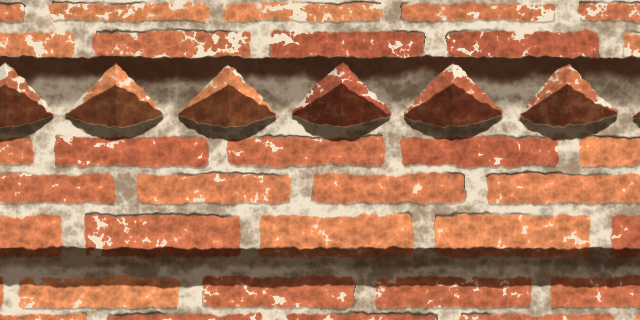
A Shadertoy shader for this texture:

```glsl
vec2 hash2(vec2 p) {
    return fract(sin(vec2(dot(p, vec2(127.1, 311.7)), dot(p, vec2(269.5, 183.3)))) * 43758.5);
}

// Distance to the nearest scattered point
float cells(vec2 p) {
    vec2 id = floor(p), f = fract(p);
    float nearest = 2.0;
    for (int j = -1; j <= 1; j++)
        for (int i = -1; i <= 1; i++) {
            vec2 o = vec2(i, j);
            nearest = min(nearest, length(o + hash2(id + o) - f));
        }
    return nearest;
}

// Layered sines, roughly -1 to 1
float waves(vec2 p) {
    float sum = 0.0, amp = 0.5;
    for (int i = 0; i < 4; i++) {
        sum += amp * sin(p.x + 1.7 * sin(p.y + float(i)));
        p = mat2(1.5, 1.2, -1.2, 1.5) * p + 2.3;
        amp *= 0.55;
    }
    return sum;
}

float fill(float d) { return 1.0 - smoothstep(-0.004, 0.004, d); }

float roundBox(vec2 p, vec2 halfSize, float r) {
    vec2 q = abs(p) - halfSize + r;
    return length(max(q, 0.0)) + min(max(q.x, q.y), 0.0) - r;
}

vec3 brickColor(vec2 seed, float grain) {
    vec2 r = hash2(seed + 7.0);
    vec3 fired = mix(vec3(0.73, 0.38, 0.27), vec3(0.92, 0.58, 0.38), r.x);
    return fired * (0.68 + 0.7 * grain);
}

// Brick courses: centre height, half height, joint offset
const vec3 courses[7] = vec3[7](
    vec3(0.962, 0.026, 0.12), vec3(0.862, 0.039, 0.26), vec3(0.527, 0.044, 0.13),
    vec3(0.410, 0.045, 0.39), vec3(0.262, 0.064, 0.23), vec3(0.086, 0.048, 0.04),
    vec3(-0.012, 0.028, 0.30));

void mainImage(out vec4 fragColor, in vec2 fragCoord) {
    vec2 p = fragCoord / iResolution.y;

    // Rough edges and surface grain
    vec2 w = p + 0.006 * vec2(waves(p * 16.0), waves(p.yx * 19.0 + 4.0));
    w += 0.008 * (cells(p * 34.0) - 0.45);
    float grain = 0.5 * cells(w * vec2(16.0, 24.0)) + 0.3 * cells(w * 43.0) + 0.2 * cells(p * 85.0);
    float blotch = 0.5 + 0.5 * waves(w * vec2(9.0, 17.0));
    float wear = grain + 0.22 * (blotch - 0.5);

    vec3 mortar = mix(vec3(0.64, 0.55, 0.45), vec3(0.95, 0.89, 0.79),
                      smoothstep(0.2, 0.6, 0.6 * grain + 0.35 * blotch));
    vec3 color = mortar;
    float shade = 0.0;

    // Running courses
    for (int i = 0; i < 7; i++) {
        vec3 row = courses[i];
        float u = (w.x - row.z) / 0.55;
        vec2 seed = vec2(floor(u), float(i)), r = hash2(seed);
        vec2 q = vec2((fract(u) - 0.5) * 0.55 + 0.012 * (r.x - 0.5), w.y - row.x);
        float d = roundBox(q, vec2(0.25 - 0.014 * r.y, row.y), 0.016);
        float limit = (i < 2 ? 0.49 : 0.60) + 0.05 * r.x;
        float bare = smoothstep(limit, limit + 0.07, wear);
        color = mix(color, mix(brickColor(seed, grain), mortar, bare), fill(d));

        // Open crack above the brick, thin shade below it
        float crack = fill(abs(d - 0.003) - 0.003) * step(abs(q.x), 0.24);
        float broken = smoothstep(-0.2, 0.4, waves(vec2(p.x * 7.0 + float(i) * 3.0, float(i))));
        shade = max(shade, crack * (q.y > 0.0 ? 0.9 * broken : 0.4));
    }

    // Recess behind the teeth, dark under the overhang
    float recess = fill(w.y - 0.822) * fill(0.625 - w.y);
    float overhang = smoothstep(0.735, 0.775, w.y + 0.025 * waves(vec2(p.x * 12.0, 1.0)));
    color = mix(color, mix(mortar, vec3(0.62, 0.37, 0.26), 0.7 * overhang), recess);
    shade = mix(shade, mix(0.55 * smoothstep(0.64, 0.70, w.y), 0.97, overhang), recess);

    // Projecting corner bricks
    float t = (w.x - 0.013) / 0.352;
    vec2 toothSeed = vec2(floor(t + 0.5), 31.0), r = hash2(toothSeed);
    float x = (t - toothSeed.x) * 0.352 + 0.012 * (r.x - 0.5);
    float side = abs(x);
    float roof = 0.808 + 0.015 * (r.y - 0.5) - 1.08 * side - 0.012 * exp(-side * 50.0);
    float inner = 0.735 - 0.62 * side;
    float base = 0.607 + 1.3 * x * x;
    float within = fill(side - 0.166);

    // Scalloped shadow below each tooth
    float scallop = within * fill(w.y - base) * fill(0.562 + 2.7 * x * x - w.y);
    shade = max(shade, 0.95 * scallop);

    float tooth = within * fill(w.y - roof) * fill(base - w.y);
    float under = fill(w.y - inner);
    float chipLimit = 0.42 + 0.16 * r.x;
    float rim = 1.0 - smoothstep(0.0, 0.025, roof - w.y);
    float chipped = smoothstep(chipLimit, chipLimit + 0.08, wear + 0.12 * rim);
    vec3 toothColor = mix(brickColor(toothSeed, grain), mortar, chipped * (1.0 - 0.8 * under));
    toothColor *= x < 0.0 ? 0.9 : 1.04;
    color = mix(color, toothColor, tooth);
    shade = mix(shade, 0.8 * under, tooth);

    // Mortar packed between the tooth corners
    float plug = fill(length(vec2(side - 0.176, (w.y - 0.633) * 0.8)) - 0.025);
    color = mix(color, mortar, plug);
    shade *= 1.0 - 0.85 * plug;

    // Shadow of the projecting ledge
    float ledge = fill(w.y - 0.226) * fill(0.105 - w.y);
    shade = max(shade, ledge * mix(0.78, 0.98, smoothstep(0.155, 0.18, w.y)));

    color *= mix(vec3(1.0), vec3(0.34, 0.29, 0.25), shade);
    fragColor = vec4(clamp(color, 0.0, 1.0), 1.0);
}
```
